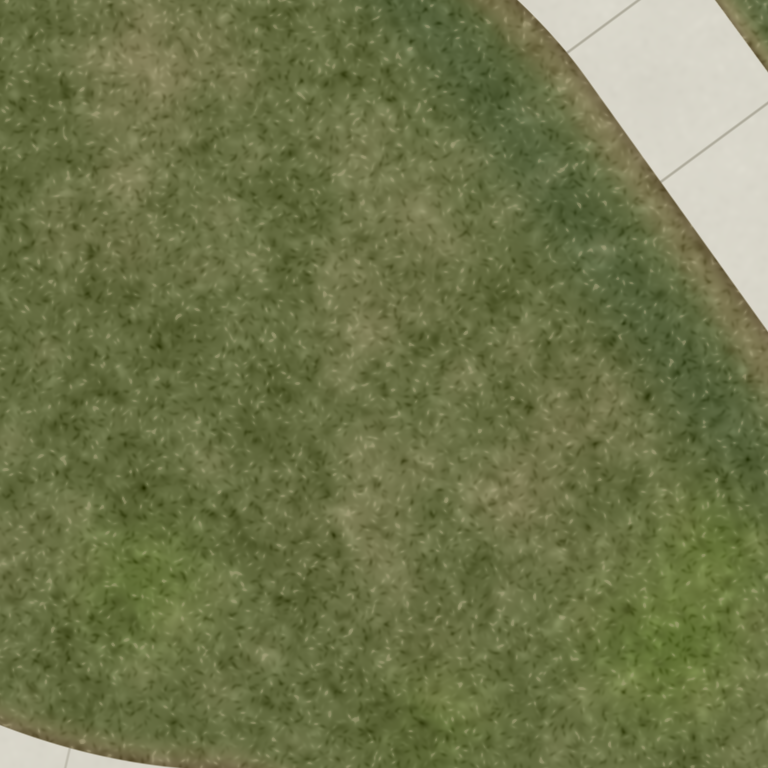
Write a WebGL 2 fragment shader that draws this texture.

```glsl
#version 300 es
precision highp float;
// Mown lawn seen from above, with dry patches and two pale concrete walks.

#define BLADE_SCALE 112.0
#define TUFT_SCALE 58.0
#define MOTTLE_SCALE 17.0
#define BLADE_CONTRAST 0.095
#define TUFT_CONTRAST 0.075
#define MOTTLE_CONTRAST 0.040
#define VERGE_WIDTH 0.050
#define JOINT_WIDTH 0.0016
#define PATCH_COUNT 11

uniform vec2 u_resolution;
out vec4 fragColor;

const vec3 GRASS = vec3(0.392, 0.424, 0.252);
const vec3 LUSH = vec3(0.375, 0.455, 0.185);
const vec3 SHADE = vec3(0.335, 0.392, 0.245);
const vec3 STRAW = vec3(0.525, 0.490, 0.345);
const vec3 SOIL = vec3(0.400, 0.350, 0.240);
const vec3 CONCRETE = vec3(0.848, 0.838, 0.790);
const vec3 JOINT = vec3(0.640, 0.625, 0.560);

// Centre, radius and dryness; negative dryness is lush growth.
const vec4 PATCHES[PATCH_COUNT] = vec4[](
    vec4(0.20, 0.93, 0.11, 0.38), vec4(0.15, 0.70, 0.09, 0.26),
    vec4(0.51, 0.62, 0.10, 0.28), vec4(0.75, 0.47, 0.09, 0.36),
    vec4(0.69, 0.36, 0.07, 0.38), vec4(0.45, 0.33, 0.11, 0.22),
    vec4(0.56, 0.16, 0.07, 0.24), vec4(0.87, 0.16, 0.11, -0.75),
    vec4(0.93, 0.28, 0.08, -0.60), vec4(0.19, 0.24, 0.09, -0.55),
    vec4(0.57, 0.06, 0.08, -0.40));

vec3 hash3(vec2 p) {
    vec3 q = fract(p.xyx * vec3(0.1031, 0.1030, 0.0973));
    q += dot(q, q.yxz + 33.33);
    return fract((q.xxy + q.yzz) * q.zyx);
}

// Cellular noise: one randomly turned soft stroke per cell, light or dark.
float strokes(vec2 p, float thinness) {
    vec2 cell = floor(p);
    float sum = 0.0;
    for (int j = -1; j <= 1; j++)
    for (int i = -1; i <= 1; i++) {
        vec2 id = cell + vec2(i, j);
        vec3 h = hash3(id + 71.0);
        float angle = 6.2832 * hash3(id + 213.0).x;
        vec2 axis = vec2(cos(angle), sin(angle));
        vec2 d = p - id - h.xy;
        float along = dot(d, axis);
        float across = dot(d, vec2(-axis.y, axis.x));
        sum += (2.0 * h.z - 1.0) * exp(-4.0 * along * along - thinness * across * across);
    }
    return sum;
}

float glow(float d, float width) {
    return exp(-d * d / (width * width));
}

vec3 lawn(vec2 uv, float toWalk, float toCorner) {
    float blades = strokes(uv * BLADE_SCALE, 14.0);
    float tufts = strokes(uv * TUFT_SCALE + 9.0, 9.0);
    float mottle = strokes(uv * MOTTLE_SCALE + 31.0, 4.0);
    float broad = strokes(uv * 6.0 + 57.0, 4.0);
    float ragged = 0.25 * tufts + 0.5 * mottle;

    // Shaded band beside the walk, then dry and lush patches
    vec3 col = mix(GRASS, SHADE, 0.75 * glow(toWalk - 0.115, 0.06) * smoothstep(0.15, 0.5, uv.y));
    for (int i = 0; i < PATCH_COUNT; i++) {
        vec4 area = PATCHES[i];
        float amount = glow(distance(uv, area.xy), area.z) * abs(area.w);
        amount *= clamp(1.0 + 1.2 * ragged, 0.0, 1.6);
        col = mix(col, area.w > 0.0 ? STRAW : LUSH, clamp(amount, 0.0, 1.0));
    }
    col = mix(col, STRAW, clamp(0.25 * mottle + 0.2 * broad, 0.0, 0.3));

    // Worn verges with a thin line of soil at the concrete
    float verge = 1.0 - smoothstep(0.4, 1.35, toWalk / VERGE_WIDTH + 0.4 * ragged);
    float cornerVerge = 1.0 - smoothstep(0.008, 0.045, toCorner + 0.012 * ragged);
    col = mix(col, STRAW, 0.8 * max(verge, 0.75 * cornerVerge));
    col = mix(col, SOIL, 0.75 * glow(min(toWalk, toCorner), 0.012));

    // Fine light and dark blades, with sparse straw flecks
    col += BLADE_CONTRAST * blades + TUFT_CONTRAST * tufts;
    col += MOTTLE_CONTRAST * mottle + 0.022 * broad;
    return mix(col, STRAW + 0.10, 0.45 * smoothstep(0.45, 1.0, blades + 0.3 * tufts));
}

vec3 concrete(vec2 uv, float soft) {
    float stain = strokes(uv * 11.0, 5.0);
    float grit = strokes(uv * 90.0, 6.0);
    vec3 col = CONCRETE + 0.014 * stain + 0.010 * grit;
    // Evenly spaced joints across the large walk
    for (int i = 0; i < 2; i++) {
        float d = abs(uv.y - 0.737 * uv.x - 0.387 + 0.258 * float(i)) * 0.805;
        col = mix(col, JOINT, 0.8 * (1.0 - smoothstep(JOINT_WIDTH - soft, JOINT_WIDTH + soft, d)));
    }
    // Faint joint in the corner walk
    float seam = abs(uv.x - 0.085 - 0.23 * uv.y);
    return mix(col, JOINT, 0.5 * (1.0 - smoothstep(0.0, JOINT_WIDTH + soft, seam)));
}

void main() {
    vec2 uv = gl_FragCoord.xy / u_resolution;
    float soft = max(0.0015, 0.8 / min(u_resolution.x, u_resolution.y));

    // Signed distances to the walks, positive on the grass
    float bend = max(uv.y - 0.9, 0.0);
    float leftEdge = 1.0 - 0.716 * (uv.y - 0.568) - 1.7 * bend * bend;
    float rightEdge = 0.931 + 0.734 * (1.0 - uv.y);
    float toLeft = (leftEdge - uv.x) * 0.813;
    float toRight = (uv.x - rightEdge) * 0.806;
    float toWalk = max(toLeft, toRight);
    float x = min(uv.x, 0.3);
    float toCorner = (uv.y - (0.056 - 0.387 * x + 0.63 * x * x)) * 0.96 + max(uv.x - 0.3, 0.0) * 0.3;

    // The far side has no wide verge
    float vergeDistance = toRight > 0.0 ? toRight * 2.5 : toLeft;
    vec3 col = lawn(uv, vergeDistance, toCorner);
    float paved = 1.0 - smoothstep(-soft, soft, min(toWalk, toCorner));
    col = mix(col, concrete(uv, soft), paved);
    fragColor = vec4(clamp(col, 0.0, 1.0), 1.0);
}
```
